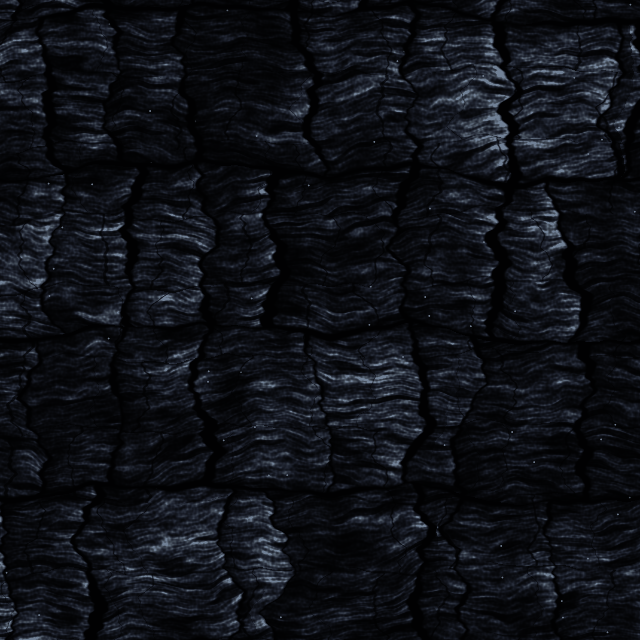
Reproduce this texture procedurally as a three.js fragment shader.

```glsl
varying vec2 vUv;

const vec3 COOL_TINT = vec3(0.86, 1.0, 1.38);
const vec3 ASH_TINT = vec3(0.88, 1.0, 1.16);
const vec3 SOOT = vec3(0.004, 0.005, 0.008);
const vec3 SPECK = vec3(0.42, 0.47, 0.54);

float hash(vec2 p) {
  vec3 q = fract(vec3(p.xyx) * 0.1031);
  q += dot(q, q.yzx + 33.33);
  return fract((q.x + q.y) * q.z);
}

float cornerSlope(vec2 cell, vec2 offset) {
  float angle = 6.2832 * hash(cell);
  return dot(vec2(cos(angle), sin(angle)), offset);
}

float gradientNoise(vec2 p) {
  vec2 i = floor(p), f = fract(p);
  vec2 u = f * f * f * (f * (f * 6.0 - 15.0) + 10.0);
  vec2 e = vec2(1.0, 0.0);
  float low = mix(cornerSlope(i, f), cornerSlope(i + e, f - e), u.x);
  float high = mix(cornerSlope(i + e.yx, f - e.yx), cornerSlope(i + 1.0, f - 1.0), u.x);
  return mix(low, high, u.y);
}

// Row coordinate with a wavy seam between the rows
float rowCoordinate(vec2 p, float rows, float seed) {
  float wave = 0.045 * gradientNoise(vec2(p.x * 5.0, seed))
             + 0.010 * gradientNoise(vec2(p.x * 24.0, seed + 7.3));
  return (p.y + wave) * rows + 0.1;
}

// Nearest upright crack: signed distance, half width, block number
vec3 uprightCrack(vec2 p, float row, float columns, float maxWidth, float seed) {
  float base = floor(p.x * columns);
  vec3 nearest = vec3(9.0, 0.0, base - 2.0);
  for (int k = -2; k <= 2; k++) {
    float id = base + float(k);
    vec2 key = vec2(id + 20.0, row * 13.0 + seed);
    float lane = hash(key) * 90.0 + 0.5;
    float wander = 0.055 * gradientNoise(vec2(p.y * 9.0, lane))
                 + 0.022 * gradientNoise(vec2(p.y * 32.0, lane + 31.0))
                 + 0.007 * gradientNoise(vec2(p.y * 110.0, lane + 57.0));
    float side = p.x - (id + 0.65 * hash(key + 3.7)) / columns - wander;
    float pinch = smoothstep(-0.35, 0.3, gradientNoise(vec2(p.y * 12.0, lane + 11.0)));
    float width = maxWidth * mix(0.15, 1.0, hash(key + 8.1)) * mix(0.35, 1.0, pinch);
    if (side > 0.0) nearest.z = id;
    if (abs(side) < abs(nearest.x)) nearest.xy = vec2(side, width);
  }
  return nearest;
}

float seamDistance(float rowY, float rows) {
  float f = fract(rowY);
  return min(f, 1.0 - f) / rows;
}

// 1 on the wood, 0 inside a gap
float solid(float distanceToGap, float width, float softness) {
  return smoothstep(width - softness, width + softness, distanceToGap);
}

// Fibres stretched along x, in three sizes
float fibres(vec2 p) {
  return 1.7 * gradientNoise(p * vec2(8.0, 58.0))
       + 2.2 * gradientNoise(p * vec2(19.0, 115.0) + 17.0)
       + 2.0 * gradientNoise(p * vec2(52.0, 225.0) + 41.0);
}

float specks(vec2 p, float cells) {
  vec2 cell = floor(p * cells);
  vec2 centre = 0.2 + 0.6 * vec2(hash(cell + 2.3), hash(cell + 9.1));
  float d = length(fract(p * cells) - centre) / cells;
  return step(0.975, hash(cell + 5.7)) * (1.0 - smoothstep(0.0006, 0.0022, d));
}

void main() {
  vec2 p = vUv;

  // Large blocks and small secondary splits
  float rowY = rowCoordinate(p, 4.0, 2.6);
  float row = floor(rowY);
  vec3 crack = uprightCrack(p, row, 7.0, 0.0135, 1.0);
  float subRowY = rowCoordinate(p, 9.0, 14.4);
  vec3 split = uprightCrack(p, floor(subRowY), 9.0, 0.0032, 60.0);

  // Each block tilts and bends its own grain
  vec2 block = vec2(crack.z + 20.0, row + 5.0);
  float tilt = 0.3 * (hash(block) - 0.5);
  float bend = 0.035 * gradientNoise(p * vec2(7.0, 5.0) + block)
             + 0.008 * gradientNoise(p * vec2(28.0, 20.0));
  vec2 grain = vec2(p.x, p.y + tilt * (p.x - block.x / 7.0) + bend) + block * 1.37;

  // Tone from fibres, grit and broad patches
  float tone = fibres(grain) + 1.1 * gradientNoise(p * 210.0);
  tone += 1.5 * gradientNoise(p * 4.0 + 6.2) + 1.1 * gradientNoise(p * 13.0 + 3.1);
  tone += 0.7 * (hash(block + 4.4) - 0.5);
  tone -= 1.9 * smoothstep(0.16, 0.34, gradientNoise(grain * vec2(11.0, 72.0) + 80.0));

  // Lit lip left of each crack, shade on its right
  float gap = max(abs(crack.x) - crack.y, 0.0);
  float lip = exp(-gap / 0.022) * (0.4 + 1.1 * hash(block + 6.6));
  tone += crack.x < 0.0 ? lip : -0.8 * exp(-gap / 0.015);
  float seam = seamDistance(rowY, 4.0);
  tone -= 1.1 * exp(-seam / 0.012);

  // Open gaps
  float seamWidth = 0.0035 + 0.010 * gradientNoise(vec2(p.x * 9.0, row + 0.5));
  float subWidth = 0.0005 + 0.006 * gradientNoise(vec2(p.x * 8.0, floor(subRowY) + 0.4));
  float wood = solid(abs(crack.x), crack.y, 0.0028);
  wood *= solid(seam, seamWidth, 0.0028);
  wood *= mix(0.25, 1.0, solid(abs(split.x), split.y, 0.0014));
  wood *= mix(0.3, 1.0, solid(seamDistance(subRowY, 9.0), subWidth, 0.0016));

  float light = min(exp(-2.85 + 0.8 * tone), 0.5) * wood;
  vec3 color = SOOT + light * mix(COOL_TINT, ASH_TINT, smoothstep(0.06, 0.3, light));
  color = mix(color, SPECK, specks(p, 44.0) * wood);
  gl_FragColor = vec4(color, 1.0);
}
```
